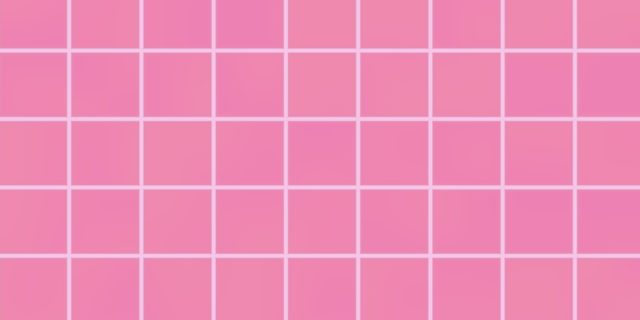
A WebGL 1 fragment shader for this pattern:

```glsl
precision highp float;

// Pink wall tiles in a straight grid with thin, soft, pale grout lines.
// Distance to the nearest line shapes the grout and a dull rim around it;
// a per-tile hash and smooth noise drift each glaze between two pinks.

uniform vec2 u_resolution;

// Lengths are fractions of the canvas height.
const vec2 TILE_SIZE = vec2(0.2258, 0.2138);
const vec2 FIRST_LINE = vec2(0.2161, 0.2005);
const float GROUT_CORE = 0.0030;   // half width of the palest part
const float GROUT_EDGE = 0.0097;   // half width where the grout ends
const float RIM_EDGE = 0.0190;     // half width where the rim ends

const vec3 COOL_PINK = vec3(0.935, 0.505, 0.702);
const vec3 WARM_PINK = vec3(0.936, 0.542, 0.682);
const vec3 RIM_PINK = vec3(0.905, 0.545, 0.700);
const vec3 GROUT_PINK = vec3(0.962, 0.775, 0.907);

const float CLOUD_SCALE = 5.0;
const float TILE_VARIATION = 0.45;
const float RIM_STRENGTH = 0.75;

float hash(vec2 p) {
  return fract(sin(dot(p, vec2(127.1, 311.7))) * 43758.5453);
}

float noise(vec2 p) {
  vec2 i = floor(p);
  vec2 f = fract(p);
  f = f * f * (3.0 - 2.0 * f);
  float low = mix(hash(i), hash(i + vec2(1.0, 0.0)), f.x);
  float high = mix(hash(i + vec2(0.0, 1.0)), hash(i + vec2(1.0, 1.0)), f.x);
  return mix(low, high, f.y);
}

// Glaze colour: broad clouds shifted a little from tile to tile.
vec3 glaze(vec2 p, vec2 tile) {
  float offset = hash(tile + 17.0);
  float cloud = noise(p * CLOUD_SCALE + offset * 3.0);
  float warmth = mix(cloud, offset, TILE_VARIATION);
  return mix(COOL_PINK, WARM_PINK, smoothstep(0.1, 0.9, warmth));
}

void main() {
  vec2 p = gl_FragCoord.xy / u_resolution.y;
  float pixel = 1.0 / u_resolution.y;

  // Grid cell and distance to its nearest lines.
  vec2 grid = (p - FIRST_LINE) / TILE_SIZE;
  vec2 tile = floor(grid);
  vec2 toLine = (0.5 - abs(fract(grid) - 0.5)) * TILE_SIZE;
  float d = min(toLine.x, toLine.y);

  // Tile, rim, then grout.
  float rim = 1.0 - smoothstep(GROUT_EDGE, RIM_EDGE, d);
  float edge = max(GROUT_EDGE, GROUT_CORE + pixel);
  float grout = 1.0 - smoothstep(GROUT_CORE, edge, d);

  vec3 color = glaze(p, tile);
  color = mix(color, RIM_PINK, rim * RIM_STRENGTH);
  color = mix(color, GROUT_PINK, grout);
  gl_FragColor = vec4(color, 1.0);
}
```
